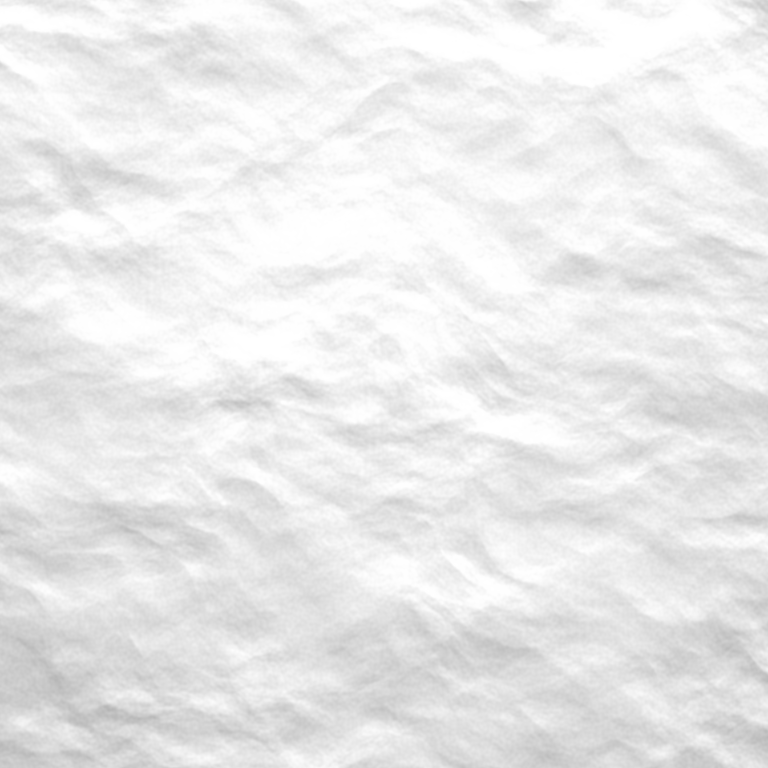
Write a WebGL 1 fragment shader that draws this texture.

```glsl
precision highp float;
// Crumpled white paper lit from above: a height field of warped gradient
// noise and folded creases, shaded by its slope towards the light, over a
// broad falloff that dims the lower part and the borders.

uniform vec2 u_resolution;

vec2 randomGradient(vec2 cell) {
  float angle = 6.28318 * fract(sin(dot(cell, vec2(127.1, 311.7))) * 43758.55);
  return vec2(cos(angle), sin(angle));
}

float gradientNoise(vec2 p) {
  vec2 i = floor(p), f = p - i;
  vec2 w = f * f * f * (f * (f * 6.0 - 15.0) + 10.0);
  float a = dot(randomGradient(i), f);
  float b = dot(randomGradient(i + vec2(1, 0)), f - vec2(1, 0));
  float c = dot(randomGradient(i + vec2(0, 1)), f - vec2(0, 1));
  float d = dot(randomGradient(i + vec2(1, 1)), f - vec2(1, 1));
  return mix(mix(a, b, w.x), mix(c, d, w.x), w.y);
}

// Rounded absolute value: turns the zero lines of the noise into creases.
float fold(float n) {
  return sqrt(n * n + 0.0006);
}

float paperHeight(vec2 p) {
  // Bend the sheet, then stretch its wrinkles sideways and tilt them.
  p += 0.035 * vec2(gradientNoise(p * 5.0 + 7.3), gradientNoise(p * 5.0 + 31.9));
  p += 0.010 * vec2(gradientNoise(p * 16.0 + 3.1), gradientNoise(p * 16.0 + 57.4));
  p = vec2(0.78 * p.x, p.y + 0.08 * p.x);

  float height = 0.0, frequency = 8.0, slope = 0.68;
  mat2 turn = mat2(0.96, 0.28, -0.28, 0.96);
  vec2 q = p;
  for (int octave = 0; octave < 6; octave++) {
    height += slope / frequency * gradientNoise(q * frequency + 11.7);
    q = turn * q + 2.3;
    frequency *= 1.85;
    slope *= 0.76;
  }

  // Large and small folds
  height -= 0.060 * fold(gradientNoise(p * 7.0 + 43.2));
  height -= 0.032 * fold(gradientNoise(p * 15.0 + 19.6));
  return height;
}

void main() {
  vec2 p = gl_FragCoord.xy / u_resolution;

  // Slope along the light direction, stronger in some regions than others
  float stepSize = 0.002;
  vec2 light = vec2(0.18, 0.984);
  float relief = (paperHeight(p - light * stepSize) - paperHeight(p + light * stepSize))
               / (2.0 * stepSize);
  relief *= 0.95 + 0.6 * gradientNoise(p * 4.0 + 71.5);

  // Broad illumination
  vec2 fromCentre = p - vec2(0.56, 0.6);
  float tone = 0.964 + 0.10 * (p.y - 0.5) - 0.2 * dot(fromCentre, fromCentre);
  tone += 0.09 * gradientNoise(p * vec2(2.0, 3.5) + 5.8);

  // Wrinkles and faint fibre grain
  tone += 0.055 * relief;
  tone += 0.030 * gradientNoise(p * 190.0) + 0.014 * gradientNoise(p * 80.0 + 9.4);

  // Soft shoulder into white
  float shade = 1.0 - tone;
  tone = 1.0 - 0.5 * (shade + sqrt(shade * shade + 0.0003));
  gl_FragColor = vec4(vec3(tone), 1.0);
}
```
